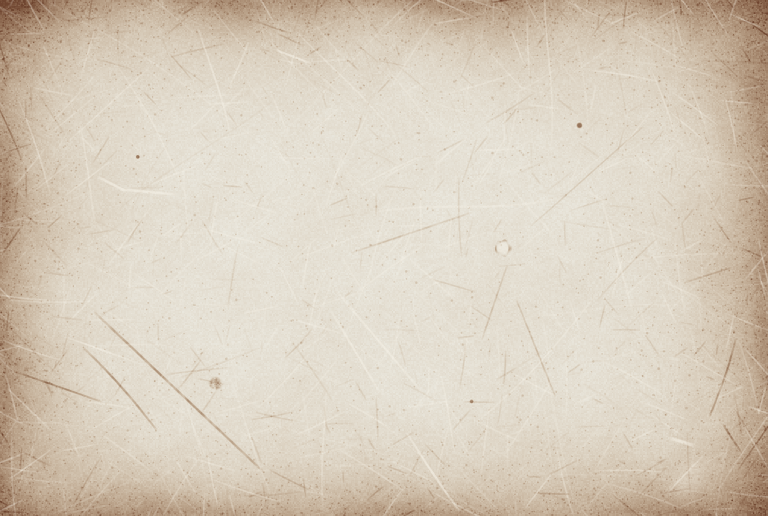
Reproduce this texture procedurally as a WebGL 1 fragment shader.

```glsl
precision highp float;
// Aged cream parchment with burnt brown borders, scuffs, specks and two pits.
// Edge falloff and layered cellular noise build a stain value; gridded random
// segments and a few placed strokes scratch it dark or pale.
uniform vec2 u_resolution;

#define CREAM vec3(0.897, 0.876, 0.828)
#define UMBER vec3(0.49, 0.335, 0.245)
#define PALE vec3(0.965, 0.95, 0.91)
#define BURN 0.76
#define BURN_REACH 0.078
#define MOTTLE 0.13
#define GRAIN 0.065
#define GRAIN_SCALE 340.0
#define SCRATCH_WIDTH 0.0004
#define SCRATCH_LAYERS 6

vec2 hash2(vec2 c) {
  vec3 q = fract(c.xyx * vec3(0.1031, 0.1030, 0.0973));
  q += dot(q, q.yzx + 33.33);
  return fract((q.xx + q.yz) * q.zy);
}

mat2 turn(float a) {
  return mat2(cos(a), sin(a), -sin(a), cos(a));
}

// Distance to the nearest scattered point, with that point's random value.
vec2 cellular(vec2 p) {
  vec2 cell = floor(p), best = vec2(9.0, 0.0);
  for (int j = -1; j <= 1; j++) {
    for (int i = -1; i <= 1; i++) {
      vec2 c = cell + vec2(float(i), float(j));
      vec2 h = hash2(c);
      float d = length(p - c - h);
      if (d < best.x) best = vec2(d, fract(h.x * 7.3 + h.y * 13.7));
    }
  }
  return best;
}

// Soft-edged segment, fading toward both ends.
float stroke(vec2 p, vec2 a, vec2 b, float width) {
  vec2 ab = b - a;
  float t = clamp(dot(p - a, ab) / dot(ab, ab), 0.0, 1.0);
  float d = length(p - a - ab * t);
  float fade = 0.2 + 0.8 * sqrt(4.0 * t * (1.0 - t));
  return fade * (1.0 - smoothstep(width * 0.5, width + 1.3 / u_resolution.y, d));
}

// One random segment per grid cell; x collects pale ones, y dark ones.
vec2 scatter(vec2 p, float scale, float seed) {
  vec2 g = turn(seed * 1.7) * p * scale + seed * 17.0;
  vec2 sum = vec2(0.0);
  for (int j = -1; j <= 1; j++) {
    for (int i = -1; i <= 1; i++) {
      vec2 c = floor(g) + vec2(float(i), float(j));
      vec2 h = hash2(c), k = hash2(c + 57.0);
      bool light = h.x > 0.4;
      vec2 reach = turn(k.x * 6.283) * vec2(light ? 0.35 + 0.6 * h.y : 0.12 + 0.4 * h.y, 0.0);
      vec2 mid = c + h;
      float s = stroke(g / scale, (mid - reach) / scale, (mid + reach) / scale, SCRATCH_WIDTH);
      s *= 0.2 + 0.8 * k.y * k.y;
      sum += s * (light ? vec2(1.0, 0.0) : vec2(0.0, 1.0));
    }
  }
  return sum;
}

float spot(vec2 p, vec2 c, float r) {
  return 1.0 - smoothstep(r * 0.6, r + 1.0 / u_resolution.y, length(p - c));
}

void main() {
  vec2 p = gl_FragCoord.xy / u_resolution.y;
  float aspect = u_resolution.x / u_resolution.y;

  // Burnt border with an uneven reach
  vec2 w = p + 0.012 * vec2(sin(p.y * 17.0 + sin(p.x * 9.0)), sin(p.x * 14.0 + 2.0 * sin(p.y * 7.0)));
  vec4 rim = max(vec4(w.x, aspect - w.x, w.y, 1.0 - w.y), 0.0);
  vec4 falloff = exp(-rim / (BURN_REACH * vec4(1.0, 1.1, 0.85, 0.85)));
  float edge = dot(falloff, vec4(0.95, 0.95, 0.8, 0.9));
  float stain = BURN * edge / (1.0 + 0.15 * edge);

  // Cellular mottling and paper grain
  float flecks = cellular(w * 43.0).x;
  float blotch = cellular(w * 5.0).x + 0.6 * cellular(w * 15.0 + 4.0).x + 0.4 * flecks;
  stain += (blotch - 1.02) * MOTTLE * (0.35 + min(edge, 1.0));
  vec2 grain = hash2(floor(p * GRAIN_SCALE));
  stain += (grain.x + grain.y - 1.0) * GRAIN * (0.75 + edge);

  // Specks, rare in the middle and denser toward the border
  for (int i = 0; i < 3; i++) {
    float scale = 42.0 + 35.0 * float(i);
    vec2 speck = cellular(p * scale + float(i) * 11.0);
    float present = step(0.965 - 0.35 * min(edge, 1.0), speck.y);
    stain += 0.22 * present * (1.0 - smoothstep(0.03, 0.08 + scale / u_resolution.y, speck.x));
  }

  // Scattered scratches from long to short, slightly bent
  vec2 bent = p + 0.008 * sin(p.yx * 13.0 + 1.0);
  vec2 marks = vec2(0.0);
  for (int i = 0; i < SCRATCH_LAYERS; i++) {
    float n = float(i);
    marks += scatter(bent, 2.4 + 3.0 * n, n + 1.0) * vec2(0.62, 0.17 + 0.18 * min(edge, 1.0));
  }

  // Placed dark gouges, worn into broken lines
  float dark = 0.48 * stroke(p, vec2(0.185, 0.393), vec2(0.51, 0.086), 0.0012);
  dark += 0.45 * stroke(bent, vec2(0.156, 0.325), vec2(0.302, 0.16), 0.0009);
  dark += 0.40 * stroke(p, vec2(0.029, 0.28), vec2(0.195, 0.222), 0.0007);
  dark += 0.20 * stroke(p, vec2(0.681, 0.51), vec2(0.914, 0.588), 0.0006);
  dark += 0.28 * stroke(p, vec2(1.002, 0.416), vec2(1.076, 0.232), 0.0005);
  dark += 0.24 * stroke(p, vec2(0.934, 0.342), vec2(0.982, 0.484), 0.0005);
  dark += 0.40 * stroke(bent, vec2(1.372, 0.193), vec2(1.42, 0.348), 0.0008);
  dark += 0.50 * stroke(bent, vec2(1.40, 0.18), vec2(1.44, 0.13), 0.0008);
  dark *= 0.5 + 0.9 * flecks;
  dark += 0.75 * (spot(p, vec2(0.267, 0.696), 0.003) + spot(p, vec2(1.123, 0.757), 0.005));
  dark += 0.6 * spot(p, vec2(0.914, 0.222), 0.003);

  // Placed pale scratches
  float pale = stroke(p, vec2(0.19, 0.657), vec2(0.243, 0.63), 0.0015);
  pale += stroke(p, vec2(0.235, 0.633), vec2(0.34, 0.623), 0.0015);
  pale += 0.8 * stroke(p, vec2(0.642, 0.397), vec2(0.735, 0.241), 0.001);
  pale += 0.8 * stroke(p, vec2(0.652, 0.436), vec2(0.817, 0.241), 0.001);
  pale += 0.6 * stroke(bent, vec2(0.73, 0.582), vec2(1.09, 0.62), 0.001);
  pale += 0.9 * stroke(bent, vec2(0.788, 0.154), vec2(0.899, 0.008), 0.001);
  pale += 0.7 * stroke(bent, vec2(0.39, 0.94), vec2(0.438, 0.747), 0.0007);
  pale += stroke(p, vec2(0.535, 0.903), vec2(0.603, 0.877), 0.001);
  pale += 0.6 * stroke(p, vec2(1.167, 0.61), vec2(1.226, 0.397), 0.0007);
  pale += stroke(bent, vec2(1.30, 0.144), vec2(1.346, 0.134), 0.0025);
  vec2 wear = turn(0.8) * (p - vec2(1.338, 0.076));
  pale += 0.45 * exp(-dot(wear * wear, vec2(1500.0, 500.0)));

  // Two pits: a pale one with a broken dark rim and a brown one
  vec2 pit = p - vec2(0.975, 0.519), hole = p - vec2(0.418, 0.257);
  pale += spot(pit, vec2(0.0), 0.013) * (0.35 + 0.5 * grain.x);
  float ring = abs(length(pit) - 0.0135 - 0.0015 * sin(pit.x * 400.0));
  dark += (0.25 + 0.2 * sin(pit.y * 300.0 + 2.0)) * (1.0 - smoothstep(0.0005, 0.004, ring));
  dark += spot(hole, vec2(0.0), 0.013) * (0.2 + 0.25 * grain.y + 0.15 * sin(hole.x * 400.0));

  // Colour ramp from cream to umber, then pale wear on top
  stain = clamp(stain + dark + marks.y, -0.08, 1.1);
  vec3 color = mix(CREAM, UMBER, stain) + vec3(0.11, 0.08, -0.03) * stain * (1.0 - stain);
  color = mix(color, PALE, 0.6 * clamp(pale + marks.x, 0.0, 1.0));
  gl_FragColor = vec4(color, 1.0);
}
```
